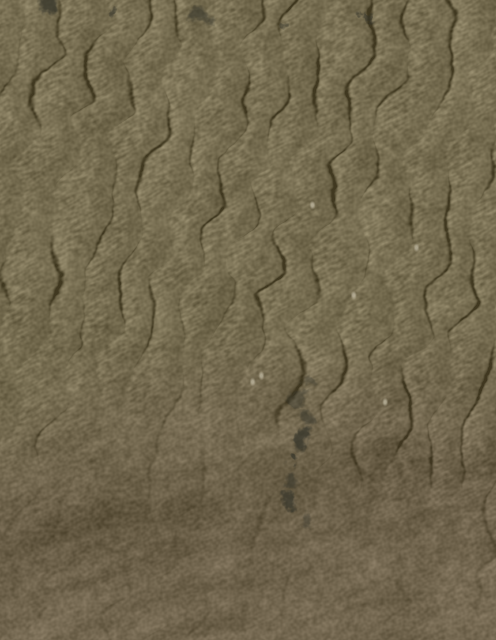
This texture is drawn by a Shadertoy shader. Its source:

```glsl
// Tidal sand flat seen from above: slanted, broken ripple crests with thin
// dark lee edges, pale rough troughs and smooth lobes, fading to streaked mud.
// Each crest is a meandering line; gradient noise adds breaks, grain and stains.

const vec3 SHADOW_SAND = vec3(0.25, 0.22, 0.125);
const vec3 LIGHT_SAND  = vec3(0.59, 0.55, 0.43);
const vec3 MUD_TINT    = vec3(0.99, 0.96, 1.01);
const vec3 STAIN       = vec3(0.20, 0.20, 0.16);
const vec3 SHELL       = vec3(0.74, 0.71, 0.62);

const float BASE_TONE     = 0.605;
const float CREST_SPACING = 0.061;
const float CREST_SLANT   = 0.22;
const float CREST_WIDTH   = 0.0026;
const float LOBE_RATE     = 6.5;    // lobes along a crest per canvas height
const float LOBE_SWING    = 0.046;
const float GRAIN         = 0.19;
const float RIPPLE        = 0.34;

float hash(vec2 p) {
    vec3 q = fract(vec3(p.xyx) * 0.1031);
    q += dot(q, q.yzx + 33.33);
    return fract((q.x + q.y) * q.z);
}

float cornerSlope(vec2 cell, vec2 offset) {
    float angle = 6.2832 * hash(cell + 71.0);
    return dot(vec2(cos(angle), sin(angle)), offset);
}

// Gradient noise, roughly -0.7 to 0.7
float noise(vec2 p) {
    vec2 c = floor(p), f = p - c;
    vec2 u = f * f * f * (f * (f * 6.0 - 15.0) + 10.0);
    vec2 e = vec2(1.0, 0.0);
    return mix(mix(cornerSlope(c, f), cornerSlope(c + e, f - e), u.x),
               mix(cornerSlope(c + e.yx, f - e.yx), cornerSlope(c + 1.0, f - 1.0), u.x), u.y);
}

float fbm(vec2 p) {
    float sum = 0.0, gain = 1.0;
    for (int i = 0; i < 4; i++) {
        sum += gain * noise(p);
        p = mat2(1.6, 1.2, -1.2, 1.6) * p + 17.3;
        gain *= 0.55;
    }
    return sum;
}

vec2 turn(vec2 p, float a) {
    return vec2(cos(a) * p.x + sin(a) * p.y, cos(a) * p.y - sin(a) * p.x);
}

// Sideways shift of a crest: a quick diagonal run, then a slow return
float meander(float id, float y) {
    float f = fract(y * LOBE_RATE + id * 0.37 + 1.3 * noise(vec2(id * 0.43, y * 3.0)));
    return LOBE_SWING * (smoothstep(0.0, 0.42, f) - f - 0.25)
         + 0.014 * noise(vec2(id * 5.37, y * 22.0));
}

// Returns dark lee edge, pale trough and smooth lobe weights
vec3 crests(vec2 p, float pixel) {
    float warp = 0.035 * noise(p * 3.1 + 4.0) + 0.012 * noise(p * 11.0);
    float phase = (p.x - CREST_SLANT * p.y + warp) / CREST_SPACING;
    float nearest = floor(phase + 0.5);
    vec3 relief = vec3(0.0);
    for (float k = -1.0; k <= 1.0; k++) {
        float id = nearest + k;
        float d = (phase - id) * CREST_SPACING - meander(id, p.y);
        d += 0.003 * noise(p * 75.0);
        float power = smoothstep(-0.22, 0.28, noise(vec2(id * 3.71, p.y * 8.5)));
        float width = max(CREST_WIDTH * (0.45 + power), 0.7 * pixel);
        relief.x += power * exp(-d * d / (width * width));
        float right = smoothstep(0.0, 0.006, d);
        relief.y += (0.35 + 0.65 * power) * right * exp(-max(d, 0.0) / 0.016);
        relief.z += smoothstep(-0.042, -0.016, d) * (1.0 - smoothstep(-0.003, 0.002, d));
    }
    return min(relief, 1.0);
}

// Dark weed patches: a loose vertical trail plus a few near the top edge
float stains(vec2 p) {
    float cover = 0.0;
    vec2 ragged = p + 0.018 * vec2(fbm(p * 28.0), fbm(p * 28.0 + 9.0));
    for (float i = 0.0; i < 13.0; i++) {
        vec2 r = vec2(hash(vec2(i, 3.0)), hash(vec2(i, 8.0)));
        vec2 trail = vec2(0.44 + 0.05 * r.x, 0.19 + 0.031 * i);
        vec2 top = vec2(0.06 + 0.12 * (i - 8.0) + 0.04 * r.x, 0.94 + 0.06 * r.y);
        vec2 d = ragged - (i < 8.0 ? trail : top);
        float size = mix(0.007, 0.019, hash(vec2(i, 21.0)));
        cover = max(cover, (0.35 + 0.4 * r.y) * (1.0 - smoothstep(0.45, 1.15, length(d) / size)));
    }
    return cover;
}

void mainImage(out vec4 fragColor, in vec2 fragCoord) {
    float pixel = 1.0 / iResolution.y;
    vec2 p = fragCoord * pixel;

    // Relief weakens toward the lower left
    float relief = mix(0.16, 1.0, smoothstep(0.14, 0.52,
        p.y + 0.35 * max(p.x - 0.45, 0.0) + 0.14 * noise(p * 5.0)));
    vec3 crest = crests(p, pixel) * relief;

    // Broad light, diagonal ridges and mud streaks
    vec2 diagonal = turn(p, 0.65), streak = turn(p, 0.3);
    float ridge = 1.0 - abs(noise(diagonal * vec2(7.0, 19.0))) * 3.2;
    float mud = 1.0 - smoothstep(0.12, 0.48, p.y - 0.1 * p.x + 0.1 * noise(p * 4.0));
    float tone = BASE_TONE + 0.11 * fbm(p * 9.0) + 0.09 * relief * max(ridge, 0.0);
    tone += mud * (0.17 * fbm(streak * vec2(6.0, 32.0)) - 0.03);
    tone -= 0.13 * exp(-pow((p.y - 0.16 - 0.16 * p.x) / 0.055, 2.0));

    // Crest shading, fine ripples in the troughs, and grain
    float rough = 0.25 + 0.75 * relief * (1.0 - 0.8 * crest.z);
    vec2 fine = turn(p + 0.004 * noise(p * 30.0), 0.5);
    tone += 0.22 * crest.y - 0.07 * crest.z - 0.66 * crest.x;
    tone += RIPPLE * rough * noise(fine * vec2(75.0, 190.0));
    tone += GRAIN * noise(p * 170.0) + 0.14 * noise(p * 63.0);

    vec3 color = mix(SHADOW_SAND, LIGHT_SAND, clamp(tone, 0.0, 1.12));
    color *= mix(vec3(1.0), MUD_TINT, mud);
    color = mix(color, STAIN, stains(p));

    // Sparse pale shell flecks
    for (float i = 0.0; i < 6.0; i++) {
        vec2 spot = vec2(0.28 + 0.42 * hash(vec2(i, 41.0)), 0.3 + 0.4 * hash(vec2(i, 57.0)));
        float d = length((p - spot) * vec2(1.0, 0.7));
        color = mix(color, SHELL, 0.8 * (1.0 - smoothstep(0.001, 0.004 + pixel, d)));
    }
    fragColor = vec4(color, 1.0);
}
```
